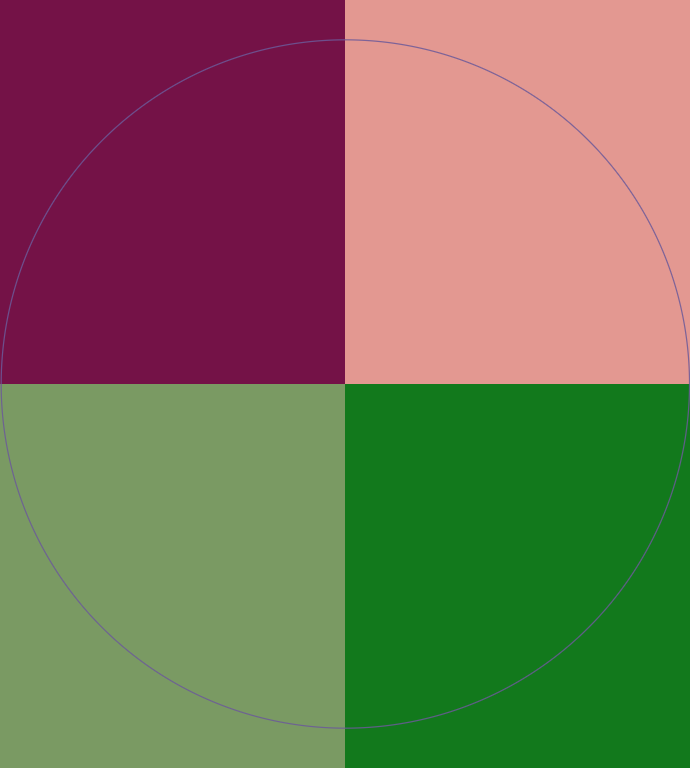
This background is drawn by a WebGL 2 fragment shader. Its source:

```glsl
#version 300 es
precision highp float;

uniform vec2 u_resolution;
out vec4 fragColor;

const vec3 PLUM = vec3(0.455, 0.070, 0.278);
const vec3 SALMON = vec3(0.890, 0.595, 0.567);
const vec3 SAGE = vec3(0.478, 0.604, 0.388);
const vec3 GREEN = vec3(0.070, 0.475, 0.110);
const vec3 VIOLET = vec3(0.420, 0.350, 0.600);

// Smooth step across an edge at zero, one pixel wide
float edge(float distance, float pixel) {
    return clamp(distance / pixel + 0.5, 0.0, 1.0);
}

// Four flat colours meeting at the origin
vec3 quadrants(vec2 p, float pixel) {
    float right = edge(p.x, pixel);
    float top = edge(p.y, pixel);
    return mix(mix(SAGE, GREEN, right), mix(PLUM, SALMON, right), top);
}

// Coverage of a thin circular outline
float ring(vec2 p, float radius, float width, float pixel) {
    float distance = abs(length(p) - radius) - 0.5 * width;
    return edge(-distance, pixel) * min(1.0, width / pixel);
}

void main() {
    float unit = min(u_resolution.x, u_resolution.y);
    float pixel = 1.0 / unit;
    vec2 p = (gl_FragCoord.xy - 0.5 * u_resolution) / unit;

    vec3 color = quadrants(p, pixel);

    // Fine circle reaching almost to the side edges
    vec2 ringCenter = vec2(0.0005, 0.0);
    float line = ring(p - ringCenter, 0.4988, 0.0018, pixel);
    color = mix(color, VIOLET, 0.85 * line);

    fragColor = vec4(color, 1.0);
}
```
